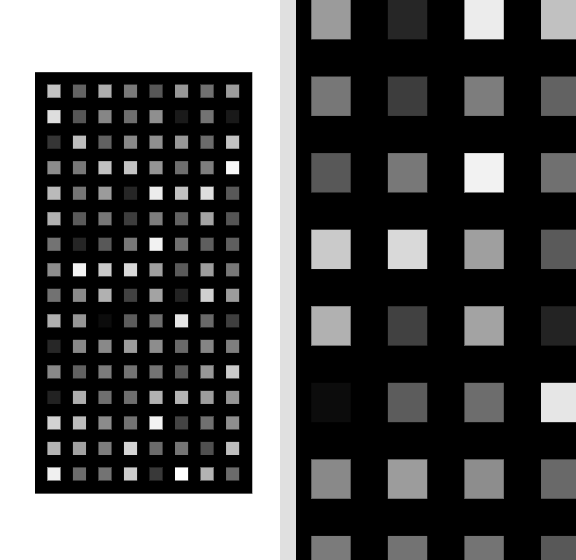
Left, the full canvas; right, a detail of the centre.
Reproduce this pattern procedurally as a Shadertoy shader.

```glsl
// Two independent random values per cell
vec2 hash22(vec2 p) {
    vec3 q = fract(p.xyx * vec3(0.1031, 0.1030, 0.0973));
    q += dot(q, q.yzx + 33.33);
    return fract((q.xx + q.yz) * q.zy);
}

// Signed distance to an axis-aligned box
float boxDistance(vec2 p, vec2 halfSize) {
    vec2 d = abs(p) - halfSize;
    return length(max(d, 0.0)) + min(max(d.x, d.y), 0.0);
}

// Coverage of a shape with an edge about one pixel wide
float coverage(float distanceToEdge) {
    return clamp(0.5 - distanceToEdge * iResolution.x, 0.0, 1.0);
}

void mainImage(out vec4 fragColor, in vec2 fragCoord) {
    // Canvas width is one unit
    vec2 p = fragCoord / iResolution.x;

    // Black panel on a white ground
    float panel = coverage(boxDistance(p - vec2(0.513, 0.9896), vec2(0.388, 0.7526)));
    float shade = 1.0 - panel;

    // Grid of 8 by 16 square tiles
    float pitch = 0.09115;
    vec2 grid = (p - vec2(0.1471, 0.2617)) / pitch;
    vec2 cell = floor(grid);
    float inside = float(all(greaterThanEqual(cell, vec2(0.0))) &&
                         all(lessThan(cell, vec2(8.0, 16.0))));
    float tile = inside * coverage(boxDistance((fract(grid) - 0.5) * pitch, vec2(0.02344)));

    // Greys cluster around the middle, with rare black and white tiles
    vec2 random = hash22(cell + 17.0);
    float grey = clamp(0.54 + 0.56 * (random.x + random.y - 1.0), 0.0, 1.0);
    shade = mix(shade, grey, tile);

    fragColor = vec4(vec3(shade), 1.0);
}
```
